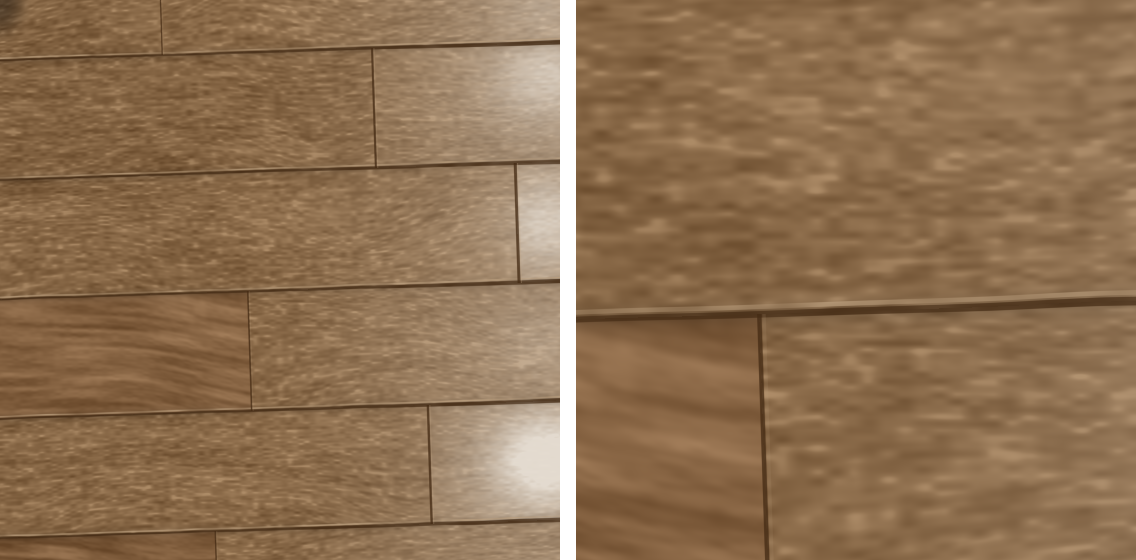
Left, the full canvas; right, a detail of the centre.
Give the GLSL for this texture, as a WebGL 1 fragment shader.

```glsl
precision highp float;
// Slightly tilted oak floor planks with staggered joints, fine grain and window glare.

uniform vec2 u_resolution;

#define ROW_PITCH 0.2133
#define ROW_START 0.039
#define TILT 0.0325
#define SEAM_THIN 0.0015
#define SEAM_WIDE 0.0040
#define GRAIN_CONTRAST 1.25
#define SHEEN 0.27
#define WOOD_DARK vec3(0.40, 0.28, 0.16)
#define WOOD_LIGHT vec3(0.64, 0.51, 0.37)
#define SEAM_COLOR vec3(0.27, 0.17, 0.08)
#define LIP_COLOR vec3(0.74, 0.63, 0.50)
#define GLARE_COLOR vec3(0.91, 0.88, 0.84)

float hash(vec2 p) {
  vec3 q = fract(p.xyx * 0.1031);
  q += dot(q, q.yzx + 33.33);
  return fract((q.x + q.y) * q.z);
}

float noise(vec2 p) {
  vec2 cell = floor(p), f = fract(p);
  f = f * f * (3.0 - 2.0 * f);
  return mix(mix(hash(cell), hash(cell + vec2(1.0, 0.0)), f.x),
             mix(hash(cell + vec2(0.0, 1.0)), hash(cell + 1.0), f.x), f.y);
}

// Value for rows -1 to 1 (lower) and 2 to 4 (upper)
float perRow(float row, vec3 lower, vec3 upper) {
  vec3 low = 1.0 - step(0.5, abs(row - vec3(-1.0, 0.0, 1.0)));
  vec3 high = 1.0 - step(0.5, abs(row - vec3(2.0, 3.0, 4.0)));
  return dot(low, lower) + dot(high, upper);
}

// Antialiased stripe of the given half width
float stripe(float d, float halfWidth, float pixel) {
  return 1.0 - smoothstep(halfWidth - pixel, halfWidth + pixel, abs(d));
}

// Wood brightness from 0 to 1; calm planks have longer, straighter streaks
float woodTone(vec2 p, vec2 seed, float calm) {
  vec2 g = p + seed;
  float bow = g.y + 0.045 * noise(g * vec2(4.0, 7.0)) + calm * 0.09 * p.x;
  float broad = noise(vec2(g.x * 5.0, bow * 28.0));
  float streak = noise(vec2(g.x * 11.0, bow * 125.0));
  float fiber = noise(vec2(g.x * 38.0, bow * 190.0));
  float pore = noise(vec2(g.x * 95.0, bow * 240.0));
  float rough = 0.16 * broad + 0.20 * streak + 0.30 * fiber + 0.34 * pore;
  float smoothGrain = 0.25 * broad + 0.50 * streak + 0.13 * fiber + 0.12 * pore;
  float fleck = smoothstep(0.62, 0.95, fiber * 0.5 + pore * 0.5);
  return 0.5 + GRAIN_CONTRAST * (mix(rough, smoothGrain, calm) - 0.5)
       + 0.22 * fleck * (1.0 - calm);
}

void main() {
  vec2 uv = gl_FragCoord.xy / u_resolution;
  float pixel = 0.75 / min(u_resolution.x, u_resolution.y);

  // Plank layout in tilted axes
  vec2 p = vec2(uv.x + TILT * uv.y, uv.y - TILT * uv.x);
  float wobble = 0.0012 * (noise(vec2(uv.x * 14.0, floor(uv.y * 4.0))) - 0.5);
  float v = (p.y + wobble - ROW_START) / ROW_PITCH;
  float row = floor(v);
  float joint = perRow(row, vec3(0.386, 0.773, 0.458), vec3(0.943, 0.694, 0.319));
  float side = step(joint, p.x);
  float seamDist = (fract(v + 0.5) - 0.5) * ROW_PITCH;
  float jointDist = p.x - joint;

  // Wood grain and tint of each plank
  vec2 plank = vec2(row + 3.0, side);
  vec2 seed = 7.0 * vec2(hash(plank + 5.0), hash(plank + 19.0));
  float calm = (1.0 - side) * mod(row, 2.0) * step(row, 1.5);
  float tone = woodTone(p, seed, calm);
  tone += 0.10 * (hash(plank + 31.0) - 0.5) - 0.05 * calm;
  tone += 0.10 * smoothstep(0.0, 0.6, uv.x) - 0.04;
  vec3 color = mix(WOOD_DARK, WOOD_LIGHT, clamp(tone, 0.0, 1.15));
  color *= mix(vec3(1.0), vec3(1.0, 0.97, 0.96), calm);

  // Broad sheen and one soft hot spot per row
  float strength = perRow(row, vec3(0.02, 0.88, 0.14), vec3(0.55, 0.50, 0.22));
  float centerV = perRow(row, vec3(0.5), vec3(0.5, 0.72, 0.3));
  vec2 spot = vec2(uv.x - 0.975, (fract(v) - centerV) * ROW_PITCH);
  float core = exp(-dot(spot * spot, vec2(130.0, 190.0)));
  float halo = exp(-dot(spot * spot, vec2(32.0, 40.0)));
  float glare = strength * (0.62 * core + 0.38 * halo) * mix(0.55, 1.0, side);
  glare += SHEEN * smoothstep(0.40, 1.05, uv.x) * mix(0.7, 1.0, side);
  glare *= 0.92 + 0.16 * noise(p * vec2(90.0, 220.0));
  color = mix(color, GLARE_COLOR, clamp(glare, 0.0, 0.95));

  // Seams between rows: soft shade, bright upper lip, dark gap
  float wear = noise(vec2(uv.x * 35.0, floor(v + 0.5) * 9.0));
  float seamWidth = mix(SEAM_THIN, SEAM_WIDE, uv.x * uv.x);
  color *= 1.0 - 0.22 * exp(-abs(seamDist) / 0.005);
  float lip = stripe(seamDist - seamWidth - 0.0025, 0.0014, pixel);
  color = mix(color, LIP_COLOR, lip * (0.25 + 0.55 * wear));
  float gap = stripe(seamDist, seamWidth, pixel);
  color = mix(color, SEAM_COLOR, gap * (0.62 + 0.25 * wear));

  // Butt joints inside each row
  float jointWidth = mix(0.0009, 0.0029, joint * joint);
  float jointLip = stripe(jointDist - jointWidth - 0.0015, 0.001, pixel);
  color = mix(color, LIP_COLOR, jointLip * 0.3 * joint);
  color = mix(color, SEAM_COLOR, stripe(jointDist, jointWidth, pixel) * 0.78);

  // Shadow in the upper left corner
  float corner = length((uv - vec2(0.0, 1.0)) * vec2(1.0, 0.7));
  color *= 1.0 - 0.38 * (1.0 - smoothstep(0.01, 0.06, corner));

  gl_FragColor = vec4(color, 1.0);
}
```
